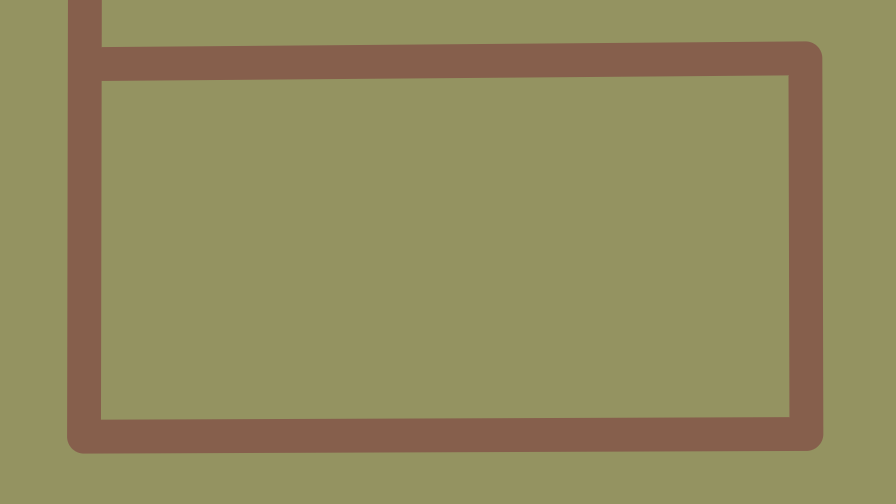
Give the GLSL for this background, as a Shadertoy shader.

```glsl
// A flat olive field with a thick brown line that drops from the top edge
// and runs round a slightly crooked rectangle. The line is the union of
// round-capped segments, measured in units of the canvas height.

#define FIELD_COLOR vec3(0.580, 0.576, 0.382)
#define LINE_COLOR vec3(0.525, 0.373, 0.298)
#define LINE_RADIUS 0.0336
#define LINE_START vec2(0.1686, 1.1000)
#define BOTTOM_LEFT vec2(0.1667, 0.1336)
#define BOTTOM_RIGHT vec2(1.6000, 0.1389)
#define TOP_RIGHT vec2(1.5980, 0.8843)
#define TOP_LEFT vec2(0.1684, 0.8727)

// Distance from p to the segment a-b
float segmentDistance(vec2 p, vec2 a, vec2 b) {
    vec2 ap = p - a, ab = b - a;
    return length(ap - ab * clamp(dot(ap, ab) / dot(ab, ab), 0.0, 1.0));
}

// Distance to the centre of the whole line
float pathDistance(vec2 p) {
    vec2 path[5] = vec2[5](LINE_START, BOTTOM_LEFT, BOTTOM_RIGHT, TOP_RIGHT, TOP_LEFT);
    float nearest = 1e3;
    for (int i = 0; i < 4; i++) {
        nearest = min(nearest, segmentDistance(p, path[i], path[i + 1]));
    }
    return nearest;
}

void mainImage(out vec4 fragColor, in vec2 fragCoord) {
    vec2 p = fragCoord / iResolution.y;
    float pixel = 1.0 / iResolution.y;

    // Smooth edge one pixel wide
    float edge = pathDistance(p) - LINE_RADIUS;
    float coverage = clamp(0.5 - edge / pixel, 0.0, 1.0);

    fragColor = vec4(mix(FIELD_COLOR, LINE_COLOR, coverage), 1.0);
}
```
